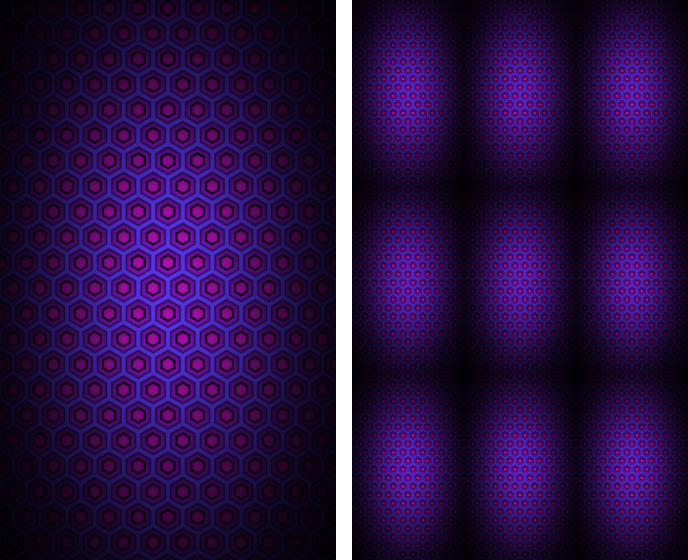
Left, the tile; right, the same tile 3 across and 3 down.
Write a WebGL 1 fragment shader that draws this pattern.

```glsl
precision highp float;
// Nested purple hexagons in a violet honeycomb, lit from the centre, tiling on all edges.

uniform vec2 u_resolution;

// Layout: whole repeats across and down (the row count must stay even)
const vec2 REPEATS = vec2(12.0, 22.0);
const float CENTRE_WIDENING = 0.06;
const float ROW_PHASE = 0.685;
const float ROW_HEIGHT = 0.8660254;
const float TAU = 6.28319;

// Band edges, as a fraction of the way from cell centre to cell side
const float CORE_EDGE = 0.36;
const float GROOVE_EDGE = 0.51;
const float RING_STEP = 0.65;
const float RING_EDGE = 0.78;
const float OUTLINE_EDGE = 0.84;

// Colours at full light
const vec3 WALL = vec3(0.34, 0.20, 0.90);
const vec3 OUTLINE = vec3(0.13, 0.03, 0.26);
const vec3 RING_OUTER = vec3(0.41, 0.07, 0.65);
const vec3 RING_INNER = vec3(0.51, 0.08, 0.75);
const vec3 GROOVE = vec3(0.10, 0.01, 0.17);
const vec3 CORE = vec3(0.71, 0.06, 0.72);

// Light and surface
const vec2 FALLOFF = vec2(1.85, 1.45);
const float TOP_SHADE = 0.18;
const float GRAIN = 0.08;
const vec2 GRAIN_CELLS = vec2(308.0, 512.0);

float hash(vec2 p) {
  vec3 q = fract(p.xyx * 0.1031);
  q += dot(q, q.yzx + 33.33);
  return fract((q.x + q.y) * q.z);
}

// 0 at the centre of a pointy-topped hexagon, 1 on its sides
float hexDistance(vec2 p) {
  p = abs(p);
  return 2.0 * max(p.x, 0.5 * p.x + ROW_HEIGHT * p.y);
}

// Nearest cell in staggered rows: xy is the local position, z the hex distance
vec3 hexCell(vec2 grid) {
  vec3 nearest = vec3(0.0, 0.0, 10.0);
  for (int i = 0; i < 2; i++) {
    float row = floor(grid.y) + float(i);
    float stagger = 0.5 * mod(row + 1.0, 2.0);
    vec2 local = vec2(fract(grid.x - stagger + 0.5) - 0.5,
                      (grid.y - row) * ROW_HEIGHT);
    float d = hexDistance(local);
    if (d < nearest.z) nearest = vec3(local, d);
  }
  return nearest;
}

void main() {
  vec2 uv = gl_FragCoord.xy / u_resolution;

  // A periodic stretch makes the lit columns slightly wider than the dark ones
  vec2 stretched = uv;
  stretched.x += CENTRE_WIDENING * sin(TAU * uv.x) / TAU;
  vec3 cell = hexCell(stretched * REPEATS - vec2(0.0, ROW_PHASE));
  float d = cell.z;
  float soft = 1.4 * REPEATS.x / u_resolution.x + 0.008;

  // Concentric bands, from the core outwards
  vec3 color = CORE * (1.06 - 0.4 * d);
  color = mix(color, GROOVE, smoothstep(-soft, soft, d - CORE_EDGE));
  color = mix(color, RING_INNER, smoothstep(-soft, soft, d - GROOVE_EDGE));
  color = mix(color, RING_OUTER, smoothstep(-soft, soft, d - RING_STEP));
  color = mix(color, OUTLINE, smoothstep(-soft, soft, d - RING_EDGE));

  // Recessed hexagons are shaded towards their upper sides
  color *= 1.0 - TOP_SHADE * smoothstep(-0.3, 0.5, cell.y);
  vec3 wall = WALL * mix(0.88, 1.04, smoothstep(OUTLINE_EDGE, 1.0, d));
  color = mix(color, wall, smoothstep(-soft, soft, d - OUTLINE_EDGE));

  // Fine grain on a whole number of cells, then the mirrored light falloff
  color *= 1.0 + GRAIN * (hash(mod(floor(uv * GRAIN_CELLS), GRAIN_CELLS)) - 0.5);
  vec2 fromCentre = 2.0 * uv - 1.0;
  color *= exp(-dot(FALLOFF, fromCentre * fromCentre));

  gl_FragColor = vec4(color, 1.0);
}
```
